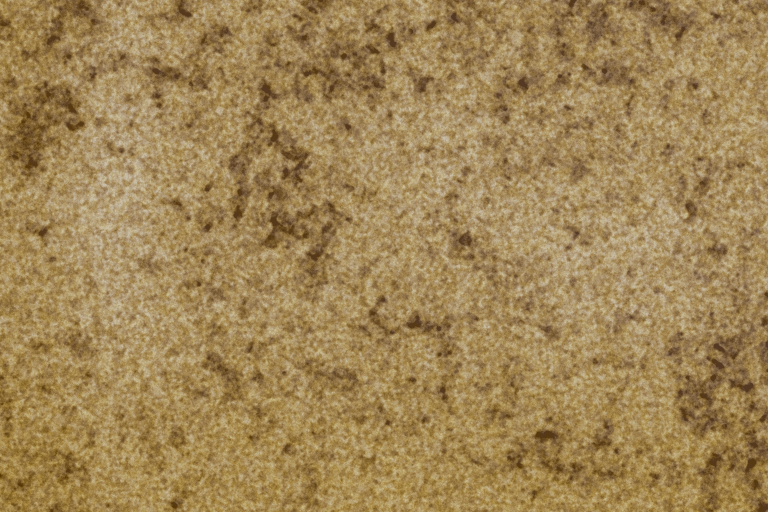
Give the GLSL for this texture, as a WebGL 2 fragment shader.

```glsl
#version 300 es
precision highp float;
// Weathered sandstone: fine sandy grain, clustered small brown stains and pale worn patches.

uniform vec2 u_resolution;
out vec4 fragColor;

// Palette, from deep stain to bleached sand
const vec3 STAIN_BROWN = vec3(0.34, 0.225, 0.085);
const vec3 SAND = vec3(0.643, 0.526, 0.322);
const vec3 PALE_SAND = vec3(0.79, 0.74, 0.61);
const float SAND_TONE = 0.6;
const vec3 OCHRE_SHIFT = vec3(0.008, 0.0, -0.055);

// Feature frequencies, in cells per canvas height
const float CLOUD_FREQ = 5.0;
const float BLOTCH_FREQ = 32.0;
const float SPECK_FREQ = 72.0;
const float GRAIN_FREQ = 150.0;
const float TINT_FREQ = 110.0;

// Strengths
const float BASE_TONE = 0.69;
const float GRAIN_CONTRAST = 0.82;
const float STAIN_DEPTH = 0.36;
const float SPECK_DEPTH = 0.30;
const float CLOUD_CONTRAST = 0.12;

float hash(vec2 cell) {
    vec3 q = fract(vec3(cell.xyx) * vec3(0.1031, 0.1030, 0.0973));
    q += dot(q, q.yzx + 33.33);
    return fract((q.x + q.y) * q.z);
}

float valueNoise(vec2 p) {
    vec2 cell = floor(p);
    vec2 f = fract(p);
    f = f * f * (3.0 - 2.0 * f);
    float low = mix(hash(cell), hash(cell + vec2(1.0, 0.0)), f.x);
    float high = mix(hash(cell + vec2(0.0, 1.0)), hash(cell + vec2(1.0, 1.0)), f.x);
    return mix(low, high, f.y);
}

// Rotated octaves, normalised to the range 0 to 1
float fbm(vec2 p, int octaves) {
    const mat2 TURN = mat2(1.6, 1.2, -1.2, 1.6);
    float sum = 0.0;
    float total = 0.0;
    float weight = 1.0;
    for (int i = 0; i < octaves; i++) {
        sum += weight * valueNoise(p);
        total += weight;
        weight *= 0.6;
        p = TURN * p + 17.3;
    }
    return sum / total;
}

// Soft elliptical patch, 1 at its centre
float patchMask(vec2 p, vec2 centre, vec2 radius) {
    vec2 d = (p - centre) / radius;
    return exp(-dot(d, d));
}

vec3 sandRamp(float tone) {
    vec3 lower = mix(STAIN_BROWN, SAND, clamp(tone / SAND_TONE, 0.0, 1.0));
    return mix(lower, PALE_SAND, clamp((tone - SAND_TONE) / (1.0 - SAND_TONE), 0.0, 1.0));
}

void main() {
    vec2 p = gl_FragCoord.xy / u_resolution.y;
    float aspect = u_resolution.x / u_resolution.y;
    vec2 uv = vec2(p.x / aspect, p.y);
    vec2 skewed = mat2(0.84, 0.54, -0.54, 0.84) * p + 3.0; // hides the noise lattice

    // Broad worn and soiled areas
    vec2 warped = uv + 0.06 * (vec2(fbm(skewed * 7.0, 3), fbm(skewed * 7.0 + 40.0, 3)) - 0.5);
    float worn = patchMask(warped, vec2(0.145, 0.70), vec2(0.06, 0.32))
               + 0.6 * patchMask(warped, vec2(0.82, 0.48), vec2(0.16, 0.18))
               + 0.45 * patchMask(warped, vec2(0.58, 0.70), vec2(0.12, 0.16));
    float soiled = patchMask(warped, vec2(0.40, 0.58), vec2(0.15, 0.20))
                 + 0.6 * patchMask(warped, vec2(0.42, 0.92), vec2(0.25, 0.14))
                 + 0.7 * patchMask(warped, vec2(0.95, 0.30), vec2(0.14, 0.22));
    float leftEdge = 1.0 - smoothstep(0.03, 0.13, warped.x);
    float bottomEdge = 1.0 - smoothstep(0.0, 0.45, uv.y);

    // Stains: small ragged blotches loosely gathered into clouds
    float cloud = fbm(skewed * CLOUD_FREQ + 5.7, 3);
    float blotch = fbm(skewed * BLOTCH_FREQ + 31.0, 3);
    float density = 0.30 * cloud + 0.70 * blotch + 0.05 * soiled - 0.04 * worn - 0.02 * bottomEdge;
    float stain = smoothstep(0.46, 0.76, density);

    // Dark specks, thicker inside the stains, and sand grain
    float speck = smoothstep(0.64, 0.92, valueNoise(skewed * SPECK_FREQ + 63.0)) * (0.5 + stain);
    float grain = fbm(skewed * GRAIN_FREQ + 11.0, 3) - 0.5;

    float tone = BASE_TONE
               + CLOUD_CONTRAST * (0.5 - cloud)
               + 0.09 * worn - 0.03 * soiled
               - 0.06 * leftEdge - 0.05 * bottomEdge
               + GRAIN_CONTRAST * grain
               - STAIN_DEPTH * stain
               - SPECK_DEPTH * speck;
    vec3 colour = sandRamp(tone);

    // Ochre warmth towards the bottom, greyer stains towards the upper right
    float tint = 1.4 * (valueNoise(skewed * TINT_FREQ + 90.0) - 0.5);
    float warmth = tint + 0.7 * bottomEdge + 0.25 * leftEdge - 0.4 * worn - 0.9 * stain * uv.x;
    colour += OCHRE_SHIFT * warmth;

    fragColor = vec4(clamp(colour, 0.0, 1.0), 1.0);
}
```
